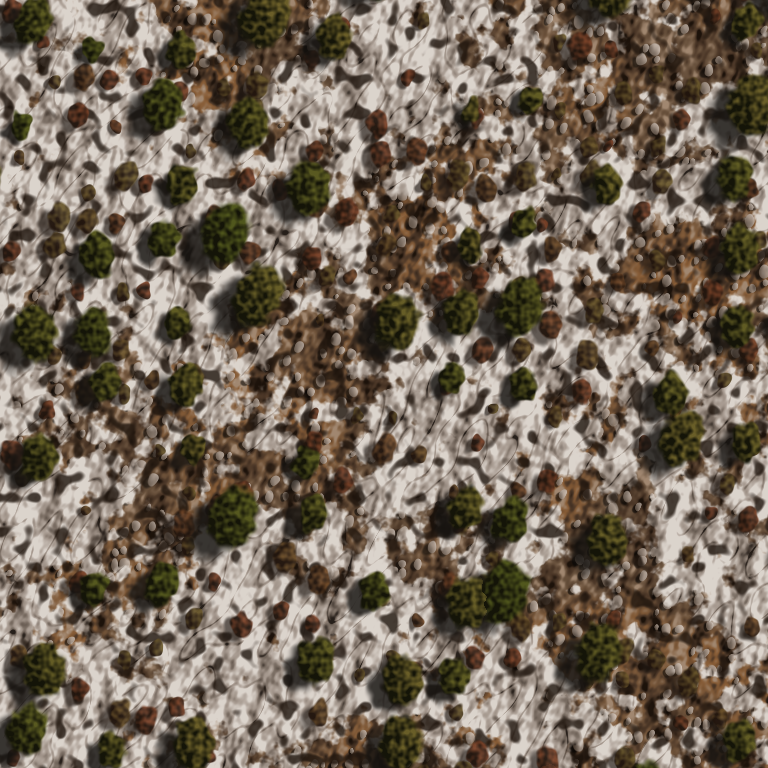
A WebGL 2 fragment shader for this texture:

```glsl
#version 300 es
precision highp float;
// Sunlit limestone hillside from above: pale rock, brown soil, stones and scattered scrub.

#define SUN vec2(0.86, 0.5)      // direction towards the light
#define GRAIN 19.0               // base frequency of the rock relief
#define RELIEF 3.9               // contrast of the relief
#define ROCK_BIAS 0.07           // raises the share of bare rock
#define PATCH_SCALE 3.6          // frequency of rock and soil patches
#define PIT_SCALE 44.0           // frequency of dark hollows
#define STONE_CELLS 58.0
#define SHRUB_CELLS 23.0
#define BUSH_CELLS 11.0
#define BUSH_DENSITY 0.46

uniform vec2 u_resolution;
out vec4 fragColor;

vec2 hash2(vec2 cell) {
  const uint k = 1664525u;
  uvec2 n = uvec2(ivec2(cell) + 4096) * k + 1013904223u;
  n.x += n.y * k;
  n.y += n.x * k;
  n ^= n >> 16u;
  n.x += n.y * k;
  n.y += n.x * k;
  n ^= n >> 16u;
  return vec2(n & 0xffffu) / 65535.0;
}

float cornerSlope(vec2 cell, vec2 offset) {
  float angle = 6.2832 * hash2(cell).x;
  return dot(vec2(cos(angle), sin(angle)), offset);
}

float gradientNoise(vec2 p) {
  vec2 i = floor(p), f = fract(p), e = vec2(1.0, 0.0);
  vec2 w = f * f * f * (f * (f * 6.0 - 15.0) + 10.0);
  float low = mix(cornerSlope(i, f), cornerSlope(i + e, f - e), w.x);
  float high = mix(cornerSlope(i + e.yx, f - e.yx), cornerSlope(i + 1.0, f - 1.0), w.x);
  return mix(low, high, w.y);
}

float fbm(vec2 p) {
  float sum = 0.0, amp = 0.5;
  for (int i = 0; i < 4; i++) {
    sum += amp * gradientNoise(p);
    p = mat2(1.6, 1.2, -1.2, 1.6) * p + 17.3;
    amp *= 0.5;
  }
  return sum;
}

// Strata run steeply up to the right, so the relief is stretched that way
float height(vec2 p) {
  vec2 q = vec2(dot(p, vec2(0.87, -0.5)), 0.62 * dot(p, vec2(0.5, 0.87)));
  return fbm(q * GRAIN + 5.0);
}

struct Clump { float cover; float light; float shadow; float id; };

// Jittered, slightly upright blobs, each casting a shadow away from the sun
Clump scatter(vec2 p, float cells, float density, float radius, float seed) {
  Clump c = Clump(0.0, 0.0, 0.0, 0.0);
  vec2 g = p * cells, base = floor(g);
  for (int y = -1; y <= 1; y++) {
    for (int x = -1; x <= 1; x++) {
      vec2 cell = base + vec2(x, y);
      vec2 place = hash2(cell + seed), kind = hash2(cell + seed + 301.0);
      if (kind.x > density) continue;
      float size = radius * mix(0.5, 1.2, kind.y);
      vec2 d = (g - cell - 0.2 - 0.6 * place) / size;
      d.x = 1.3 * d.x - 0.3 * (place.y - 0.2) * d.y;
      float cover = smoothstep(1.12, 0.86, length(d));
      c.shadow = max(c.shadow, smoothstep(1.2, 0.65, length(d + vec2(0.85, 0.4))));
      if (cover > c.cover) {
        c.cover = cover;
        c.light = dot(d, SUN);
        c.id = place.x;
      }
    }
  }
  return c;
}

vec3 ramp(vec3 a, vec3 b, vec3 c, vec3 d, float t) {
  vec3 col = mix(a, b, smoothstep(0.0, 0.3, t));
  col = mix(col, c, smoothstep(0.25, 0.55, t));
  return mix(col, d, smoothstep(0.5, 0.85, t));
}

void main() {
  vec2 p = gl_FragCoord.xy / u_resolution.y;
  float relief = RELIEF * (height(p) - height(p + 0.006 * SUN));
  float fine = gradientNoise(p * 95.0 + 40.0);
  float leaf = gradientNoise(p * 140.0 + 90.0);
  vec2 ragged = 0.006 * vec2(gradientNoise(p * 60.0), gradientNoise(p * 60.0 + 70.0));

  // Bare rock to the left, with an outcrop at upper right and a slanting rib
  vec2 bluff = (p - vec2(0.69, 0.77)) * vec2(8.0, 5.5);
  float rib = abs(p.x - 0.34 - 0.4 * p.y) + max(p.y - 0.42, 0.0);
  float exposure = ROCK_BIAS + 0.36 * (0.47 - p.x) + 0.32 * exp(-dot(bluff, bluff))
    + 0.2 * smoothstep(0.09, 0.02, rib)
    + 1.5 * fbm(p * PATCH_SCALE + 3.0) + 1.1 * fbm(p * 27.0 + 11.0);
  float rock = smoothstep(-0.08, 0.08, exposure);

  // Rock with fissures
  float crack = smoothstep(0.07, 0.0, abs(gradientNoise(vec2(p.x - 0.5 * p.y, 0.6 * p.y) * 31.0 + 8.0)));
  float rockTone = 0.67 + relief + 0.25 * fine - 0.25 * crack;
  vec3 rockColor = ramp(vec3(0.15, 0.12, 0.10), vec3(0.46, 0.41, 0.37),
                        vec3(0.65, 0.60, 0.56), vec3(0.86, 0.83, 0.80), rockTone);

  // Soil, ochre in places, strewn with pale stones
  float ochre = smoothstep(-0.12, 0.22, fbm(p * 5.0 + 31.0));
  vec3 earth = mix(vec3(0.40, 0.31, 0.23), vec3(0.53, 0.36, 0.21), ochre);
  vec3 soilColor = ramp(vec3(0.11, 0.07, 0.04), vec3(0.29, 0.21, 0.15),
                        earth, vec3(0.63, 0.53, 0.44), 0.43 + 0.9 * relief + 0.4 * fine);
  Clump stone = scatter(p + 0.6 * ragged, STONE_CELLS, 0.42, 0.42, 17.0);
  soilColor *= 1.0 - 0.55 * stone.shadow;
  vec3 stoneColor = mix(vec3(0.42, 0.36, 0.31), vec3(0.80, 0.75, 0.71), 0.5 + 0.45 * stone.light + 0.5 * relief);
  soilColor = mix(soilColor, stoneColor, 0.85 * stone.cover);
  vec3 col = mix(soilColor, rockColor, rock);

  // Dark hollows
  float pit = smoothstep(-0.14, -0.38, gradientNoise(p * PIT_SCALE + 60.0));
  col = mix(col, vec3(0.12, 0.08, 0.05), 0.8 * pit);

  // Low russet and brown shrubs
  Clump shrub = scatter(p + ragged, SHRUB_CELLS, 0.34, 0.38, 130.0);
  float shrubTone = clamp(0.42 + 0.38 * shrub.light + 0.9 * leaf + 0.4 * fine, 0.0, 1.0);
  vec3 shrubLit = mix(vec3(0.47, 0.25, 0.15), vec3(0.41, 0.34, 0.17), smoothstep(0.3, 0.8, shrub.id));
  col = mix(col, vec3(0.12, 0.09, 0.07), 0.65 * shrub.shadow);
  col = mix(col, mix(vec3(0.13, 0.08, 0.05), shrubLit, shrubTone), 0.92 * shrub.cover);

  // Green bushes with deep shadows
  Clump bush = scatter(p + 1.5 * ragged, BUSH_CELLS, BUSH_DENSITY, 0.38, 410.0);
  float bushTone = clamp(0.4 + 0.4 * bush.light + 0.9 * leaf + 0.7 * fine, 0.0, 1.0);
  vec3 bushLit = mix(vec3(0.31, 0.34, 0.11), vec3(0.42, 0.37, 0.16), bush.id);
  col = mix(col, vec3(0.08, 0.07, 0.06), 0.82 * bush.shadow);
  col = mix(col, mix(vec3(0.08, 0.08, 0.03), bushLit, bushTone), bush.cover);

  fragColor = vec4(col, 1.0);
}
```
